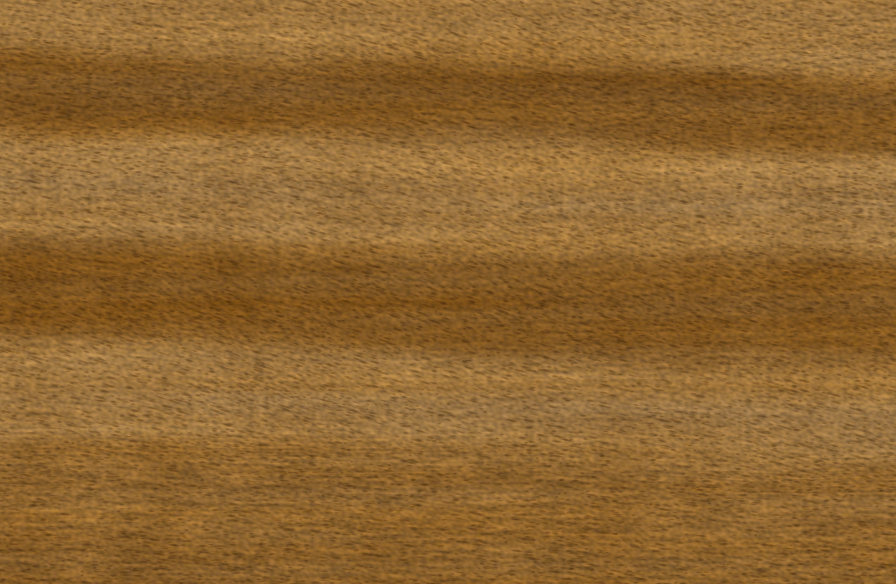
This texture is drawn by a WebGL 1 fragment shader. Its source:

```glsl
precision highp float;
// Brown veneer: broad light and dark bands drift across the board, streaked
// by stretched gradient noise and pitted with short, slightly tilted pores
// that are scattered on a jittered grid.
uniform vec2 u_resolution;

vec2 hash2(vec2 p) {
  vec3 q = fract(vec3(p.xyx) * vec3(0.1031, 0.1030, 0.0973));
  q += dot(q, q.yzx + 33.33);
  return fract((q.xx + q.yz) * q.zy);
}

// Gradient noise, roughly -0.7 to 0.7
float corner(vec2 cell, vec2 offset) {
  float a = 6.2832 * hash2(cell).x;
  return dot(vec2(cos(a), sin(a)), offset);
}

float noise(vec2 p) {
  vec2 i = floor(p), f = p - i;
  vec2 u = f * f * f * (f * (f * 6.0 - 15.0) + 10.0);
  vec2 e = vec2(1.0, 0.0);
  return mix(mix(corner(i, f), corner(i + e, f - e), u.x),
             mix(corner(i + e.yx, f - e.yx), corner(i + 1.0, f - 1.0), u.x), u.y);
}

// Soft-edged band between two heights
float band(float v, float top, float bottom, float soft) {
  return smoothstep(top - soft, top + soft, v)
       * (1.0 - smoothstep(bottom - soft, bottom + soft, v));
}

// Coverage by scattered pores, each a short tapered dash
float pores(vec2 p, vec2 cellSize, float density, float tilt) {
  vec2 base = floor(p / cellSize);
  float cover = 0.0;
  for (int j = -1; j <= 1; j++) {
    for (int i = -1; i <= 1; i++) {
      vec2 cell = base + vec2(float(i), float(j));
      vec2 jitter = hash2(cell + 17.0);
      vec2 kind = hash2(cell + 171.0);
      vec2 d = p - (cell + jitter) * cellSize;
      d.y += d.x * (tilt + 0.25 * (kind.y - 0.5));
      vec2 radius = cellSize * vec2(0.25 + 0.4 * kind.y, 0.26 + 0.1 * jitter.x);
      float dash = 1.0 - smoothstep(0.25, 1.15, length(d / radius));
      cover = max(cover, dash * step(kind.x, density) * (0.5 + 0.5 * jitter.y));
    }
  }
  return cover;
}

void main() {
  vec2 p = gl_FragCoord.xy / u_resolution.y + 3.0;
  vec2 uv = gl_FragCoord.xy / u_resolution;

  // Height from the top, sloping gently and wandering with the grain
  float v = 1.0 - uv.y - 0.045 * (uv.x - 0.5);
  v += 0.022 * noise(p * vec2(1.6, 3.0)) + 0.012 * noise(p * vec2(4.0, 18.0));

  // Broad bands
  float dark = 0.95 * band(v, 0.105, 0.238, 0.025)
             + 0.95 * band(v, 0.43, 0.605, 0.03)
             + 0.5 * smoothstep(0.74, 0.80, v) + 0.25 * smoothstep(0.88, 1.0, v);
  float pale = band(v, 0.25, 0.30, 0.03) + band(v, 0.39, 0.42, 0.02);
  float streak = noise(p * vec2(1.1, 26.0) + 5.0);
  float tone = 0.9 - dark + 0.14 * pale + 0.32 * streak;
  tone += 0.22 * noise(p * vec2(2.5, 55.0)) + 0.22 * noise(p * vec2(9.0, 2.5));
  vec3 color = mix(vec3(0.505, 0.345, 0.145), vec3(0.635, 0.478, 0.268), tone);

  // Ashen streaks inside the bands, warmer ones between them
  float ash = band(v, 0.30, 0.37, 0.03) + band(v, 0.67, 0.74, 0.03)
            + 0.8 * band(v, 0.135, 0.165, 0.02);
  ash = 0.6 * ash - 0.25 + 0.9 * noise(p * vec2(1.4, 22.0) + 40.0);
  color += ash * vec3(-0.030, -0.008, 0.028);

  // Fibres: long threads, short flecks and fine tooth
  float lean = 0.16 + 0.25 * noise(p * vec2(1.2, 2.5) + 9.0);
  lean *= 1.0 - 0.8 * smoothstep(0.72, 0.84, v);
  vec2 q = vec2(p.x, p.y + lean * 0.12 * p.x);
  float threads = noise(q * vec2(11.0, 130.0));
  float tiltedY = p.y + 0.16 * p.x;
  float flecks = noise(vec2(p.x * 48.0, tiltedY * 145.0));
  float tooth = noise(vec2(p.x * 115.0, tiltedY * 170.0) + 60.0);
  float threadGain = 0.11 + 0.10 * smoothstep(0.72, 0.84, v);
  color *= 1.0 + threadGain * threads + 0.17 * flecks + 0.19 * tooth;
  color.b += 0.035 * noise(p * vec2(70.0, 140.0) + 20.0);

  // Pores, crowded in patches
  float crowd = 0.42 + 0.35 * noise(p * vec2(3.0, 14.0) + 30.0);
  float pits = pores(p, vec2(0.021, 0.0085), crowd, lean);
  pits = max(pits, 0.8 * pores(p + 7.3, vec2(0.013, 0.0065), crowd, lean));
  color = mix(color, color * vec3(0.74, 0.68, 0.56), 0.85 * pits);

  gl_FragColor = vec4(clamp(color, 0.0, 1.0), 1.0);
}
```
